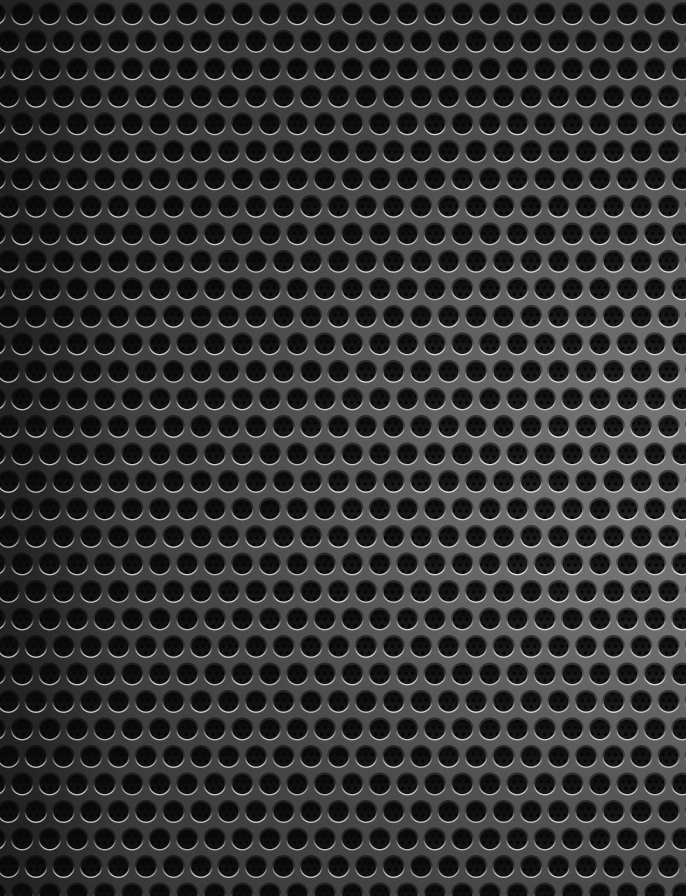
A WebGL 1 fragment shader for this pattern:

```glsl
precision mediump float;
// Perforated dark metal sheet: staggered rows of round holes with a lit lower lip.
// Each hole shows a finer perforated layer beneath, whose dots drift from hole to hole.
// Everything is measured in canvas heights, then in hole pitches inside a cell.

uniform vec2 u_resolution;

const float PITCH = 0.0307;              // hole spacing, in canvas heights
const float ROW_SHIFT = 0.307;           // column phase of the first row
const float RIM_RADIUS = 0.415;          // outer edge of the bevel, in pitches
const float HOLE_RADIUS = 0.352;         // dark opening, in pitches
const vec2 HOLE_OFFSET = vec2(0.0, -0.02);
const float LIP_RADIUS = 0.393;          // centre line of the bright lower lip
const float LIP_HALF_WIDTH = 0.024;
const float DOT_PITCH = 0.246;           // spacing of the layer beneath, in pitches
const float DOT_RADIUS = 0.062;

const vec2 LIGHT_POS = vec2(0.77, 0.46);
const vec2 LIGHT_FALLOFF = vec2(4.0, 5.0);
const float METAL_DARK = 0.205;
const float METAL_GLOW = 0.255;
const float FLOOR_DARK = 0.048;
const float FLOOR_GLOW = 0.055;
const float DOT_SHADE = 0.022;
const float LIP_SHADE = 0.80;
const float GRAIN = 0.012;

float hash(vec2 p) {
  return fract(sin(dot(p, vec2(12.9898, 78.233))) * 43758.5453);
}

// Antialiased coverage of a shape from its signed distance
float cover(float dist, float pixel) {
  return clamp(0.5 - dist / pixel, 0.0, 1.0);
}

// Offset from the nearest dot centre on a staggered lattice
vec2 staggered(vec2 p) {
  float row = floor(p.y);
  return vec2(fract(p.x + 0.5 * mod(row, 2.0)), fract(p.y)) - 0.5;
}

// Broad glow from the right, fading into the left edge
float lightAt(vec2 p) {
  vec2 d = p - LIGHT_POS;
  return exp(-dot(d * d, LIGHT_FALLOFF));
}

void main() {
  vec2 p = gl_FragCoord.xy / u_resolution.y;
  float pixel = 1.0 / (u_resolution.y * PITCH);

  // Staggered cells, with rows counted from the top
  vec2 grid = vec2(p.x, 1.0 - p.y) / PITCH;
  float row = floor(grid.y);
  float column = grid.x - ROW_SHIFT + 0.5 * mod(row, 2.0);
  vec2 cell = vec2(floor(column), row);
  vec2 q = vec2(fract(column) - 0.5, 0.5 - fract(grid.y));
  float radius = length(q);
  float upward = q.y / max(radius, 0.001);
  float variation = hash(cell) - 0.5;

  // Sheet surface
  float glow = lightAt(p);
  float edgeShade = mix(0.6, 1.0, smoothstep(0.0, 0.16, p.x));
  float metal = (METAL_DARK + METAL_GLOW * glow) * edgeShade;
  metal += GRAIN * (hash(floor(p * 512.0)) - 0.5);
  float shade = metal;

  // Bevel: shaded above, lighter towards the sides and below
  float bevel = metal * mix(0.85, 0.48, smoothstep(-0.5, 0.8, upward));
  shade = mix(shade, bevel, cover(radius - RIM_RADIUS, pixel));

  // Opening, with the dotted layer below it
  float depth = smoothstep(0.35, -0.25, q.y);
  float inside = (FLOOR_DARK + FLOOR_GLOW * glow) * mix(0.6, 1.1, depth);
  inside *= 1.0 + 0.2 * variation;
  float dotDist = length(staggered(grid / DOT_PITCH)) * DOT_PITCH - DOT_RADIUS;
  inside = mix(inside, DOT_SHADE, cover(dotDist, pixel));
  float hole = cover(length(q - HOLE_OFFSET) - HOLE_RADIUS, pixel);
  shade = mix(shade, inside, hole);

  // Thin bright lip, tapering up both sides
  float lip = cover(abs(radius - LIP_RADIUS) - LIP_HALF_WIDTH, pixel);
  float taper = smoothstep(0.15, -0.9, upward);
  float lipShade = LIP_SHADE * (0.92 + 0.15 * glow + 0.15 * variation);
  shade = mix(shade, lipShade, lip * taper);

  gl_FragColor = vec4(vec3(clamp(shade, 0.0, 1.0)), 1.0);
}
```
